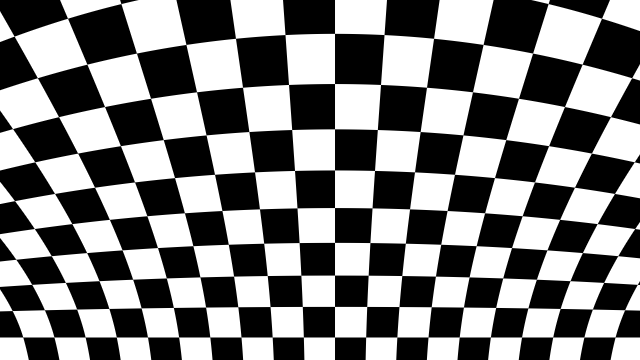
Write a WebGL 2 fragment shader that draws this pattern.

```glsl
#version 300 es
precision highp float;
// Black and white checkerboard that bends and widens towards the top.
uniform vec2 u_resolution;
out vec4 fragColor;

// Height of row line k on the vertical axis.
float rowHeight(float k) {
    return k * (0.0847 + 0.000324 * k * k);
}

// Sag of row line k at distance x from the axis.
float rowSag(float k, float x) {
    float up = max(k, 0.0);
    return 0.0246 * up * up / (up + 0.7) * x * x;
}

// Cell width along row line k.
float cellWidth(float k) {
    return 0.0866 + k * (0.00245 + 0.00049 * k);
}

// Finds the row through p by Newton steps, then the column.
vec2 gridCoord(vec2 p) {
    float k = 5.0;
    for (int i = 0; i < 7; i++) {
        float miss = rowHeight(k) - rowSag(k, p.x) - p.y;
        float slope = 0.0847 + 0.000972 * k * k - 0.0246 * p.x * p.x * step(0.0, k);
        k -= miss / slope;
    }
    return vec2(p.x / cellWidth(k), k);
}

// Smooth square wave: +1 in even cells, -1 in odd cells.
vec2 squareWave(vec2 q, vec2 pixel) {
    vec2 edgeDistance = 2.0 * (abs(fract(0.5 * q - 0.25) - 0.5) - 0.25);
    return clamp(2.0 * edgeDistance / pixel, -1.0, 1.0);
}

void main() {
    // Axis slightly right of centre, base row just above the lower edge.
    vec2 p = (gl_FragCoord.xy - vec2(0.5 * u_resolution.x, 0.0)) / u_resolution.y;
    p -= vec2(0.0417, 0.0625);

    vec2 grid = gridCoord(p);
    vec2 dx = dFdx(grid);
    vec2 dy = dFdy(grid);
    vec2 wave = squareWave(grid, sqrt(dx * dx + dy * dy));
    fragColor = vec4(vec3(0.5 + 0.5 * wave.x * wave.y), 1.0);
}
```
